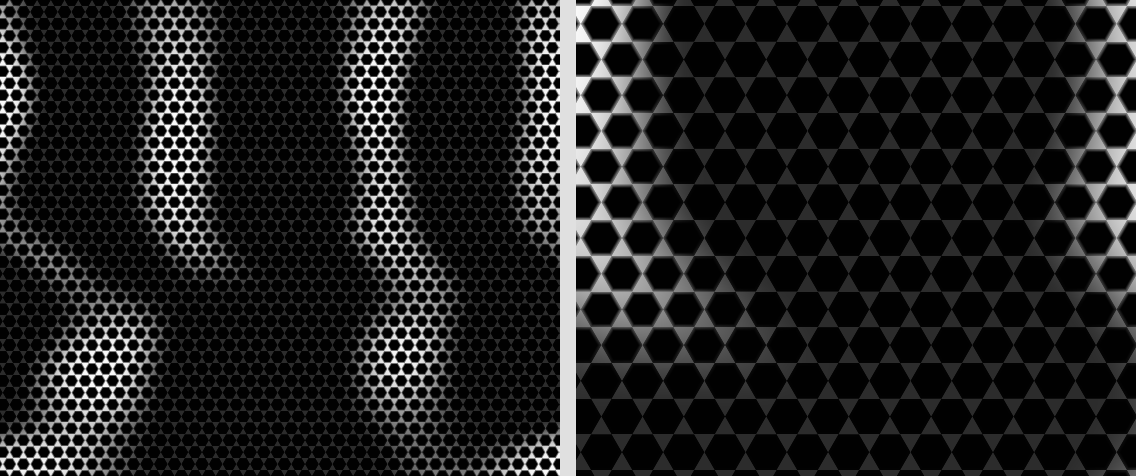
Left: the whole. Right: its middle third, enlarged.
A WebGL 2 fragment shader for this texture:

```glsl
#version 300 es
precision highp float;
// Black hexagons touching corner to corner, with small triangles between them.
// Soft bands of light, built from waves bent by noise, brighten the triangles
// and the narrow rims of the hexagons.

#define ROWS 40.0          // hexagon rows over the canvas height
#define PHASE 0.2          // sideways offset of the even rows, in hexagons
#define RIM_START 0.80     // where the rim begins, 1 is the hexagon edge
#define RIM_GAIN 0.62      // rim brightness against the triangles
#define DARK_LEVEL 0.17    // triangles in shadow
#define LIGHT_LEVEL 0.98   // triangles in full light
#define WARP 0.08          // bending of the light bands
#define MOTTLE 0.38        // unevenness of the light

uniform vec2 u_resolution;
out vec4 outColor;

const float PI = 3.14159;
const float ROW_STEP = 0.86603;
const vec3 HEX_COLOR = vec3(0.004);
const vec3 LIGHT_COLOR = vec3(1.0);

float hash(vec2 p) {
    vec3 q = fract(p.xyx * 0.1031);
    q += dot(q, q.yzx + 33.33);
    return fract((q.x + q.y) * q.z);
}

float noise(vec2 p) {
    vec2 cell = floor(p);
    vec2 f = fract(p);
    f = f * f * (3.0 - 2.0 * f);
    float low = mix(hash(cell), hash(cell + vec2(1.0, 0.0)), f.x);
    float high = mix(hash(cell + vec2(0.0, 1.0)), hash(cell + 1.0), f.x);
    return mix(low, high, f.y);
}

// Soft horizontal window around a height
float band(float y, float center, float width) {
    float t = (y - center) / width;
    return exp(-t * t);
}

// Distance from the hexagon center, 1 on the edge, in units of one hexagon
float hexDistance(vec2 p) {
    float row = floor(p.y / ROW_STEP + 0.5);
    float x = p.x - PHASE - 0.5 * mod(row, 2.0);
    vec2 q = abs(vec2(fract(x + 0.5) - 0.5, p.y - row * ROW_STEP));
    return max(q.y, 0.5 * q.y + ROW_STEP * q.x) / (0.5 * ROW_STEP);
}

// Brightness of the light falling on the grid
float lightLevel(vec2 uv) {
    vec2 bend = vec2(noise(uv * 5.0 + 3.0), noise(uv * 5.0 + 17.0)) - 0.5;
    vec2 p = uv + WARP * bend;
    float lean = 0.12 * smoothstep(0.55, 0.35, p.y);
    float upper = cos(6.0 * PI * (p.x - lean)) * band(p.y, 0.74, 0.31);
    float lower = cos(4.0 * PI * (p.x - 0.2)) * band(p.y, 0.24, 0.15);
    float ground = cos(2.0 * PI * p.x) * band(p.y, 0.0, 0.11);
    float light = upper + lower + ground;
    light += MOTTLE * (noise(uv * vec2(7.0, 6.0) + 9.0) - 0.5);
    return mix(DARK_LEVEL, LIGHT_LEVEL, smoothstep(-0.12, 1.0, light));
}

void main() {
    vec2 uv = gl_FragCoord.xy / u_resolution;
    vec2 p = gl_FragCoord.xy / u_resolution.y * ROWS * ROW_STEP;
    float soft = ROWS / u_resolution.y;

    // Triangles at full strength, rims fading into the hexagons
    float d = hexDistance(p);
    float triangle = smoothstep(1.0 - soft, 1.0 + soft, d);
    float rim = RIM_GAIN * smoothstep(RIM_START - soft, 1.0, d);
    float level = lightLevel(uv);
    float glow = level * mix(rim * smoothstep(0.1, 0.6, level), 1.0, triangle);

    outColor = vec4(mix(HEX_COLOR, LIGHT_COLOR, glow), 1.0);
}
```
